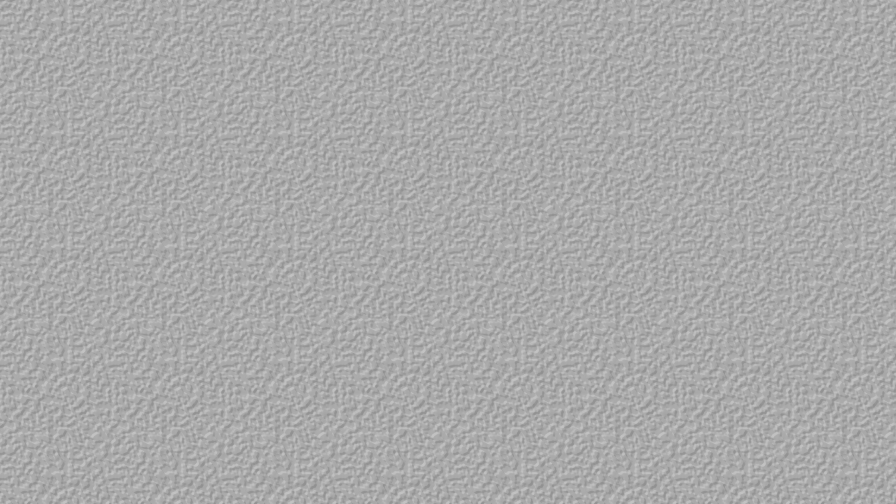
Write a Shadertoy shader that draws this texture.

```glsl
// Fine embossed plaster: a tiling field of small, crisp gradient-noise ridges.
// Two octaves are partly flattened into plateaus, then lit from the upper left
// by taking the height difference across each point.

const float TILE_SIZE = 0.225;       // tile edge, in canvas heights
const float CELLS_PER_TILE = 18.0;   // noise cells along a tile edge
const float EIGHTH_TURN = 0.785398;
const vec3 PLASTER_GREY = vec3(0.665);

// Integer hash of a lattice cell, from 0 to 1
float hash(vec2 cell) {
    uvec2 q = uvec2(cell) * uvec2(1597u, 3812u) + uvec2(71u, 913u);
    uint n = (q.x ^ (q.y << 7)) * 747796u + 28913u;
    n = (n ^ (n >> 15)) * 73856u + q.y * 19349u;
    n = (n ^ (n >> 13)) * 83493u;
    n ^= n >> 16;
    return float(n & 65535u) / 65536.0;
}

// Slope at a lattice corner, in one of eight directions, wrapped to the tile
vec2 cornerSlope(vec2 corner, float period) {
    float angle = floor(hash(mod(corner, period)) * 8.0) * EIGHTH_TURN;
    return vec2(cos(angle), sin(angle));
}

float cornerValue(vec2 cell, vec2 local, vec2 corner, float period) {
    return dot(cornerSlope(cell + corner, period), local - corner);
}

// Periodic gradient noise, roughly -0.7 to 0.7
float gradientNoise(vec2 p, float period) {
    vec2 cell = floor(p);
    vec2 f = p - cell;
    vec2 u = f * f * f * (f * (f * 6.0 - 15.0) + 10.0);
    float low = mix(cornerValue(cell, f, vec2(0.0, 0.0), period),
                    cornerValue(cell, f, vec2(1.0, 0.0), period), u.x);
    float high = mix(cornerValue(cell, f, vec2(0.0, 1.0), period),
                     cornerValue(cell, f, vec2(1.0, 1.0), period), u.x);
    return mix(low, high, u.y);
}

// Plaster height: steep-sided plateaus on gently uneven ground
float plasterHeight(vec2 p, float period, float edgeWidth) {
    float ridges = gradientNoise(p, period);
    float grain = gradientNoise(p * 2.0 + 0.37, period * 2.0);
    float ground = ridges + 0.5 * grain;
    return smoothstep(-edgeWidth, edgeWidth, ground) + 0.4 * ground;
}

// Brightness of slopes that face the light, negative on the far sides
float emboss(vec2 p, vec2 towardLight, float period, float edgeWidth) {
    return plasterHeight(p - towardLight, period, edgeWidth)
         - plasterHeight(p + towardLight, period, edgeWidth);
}

void mainImage(out vec4 fragColor, in vec2 fragCoord) {
    vec2 uv = fragCoord / iResolution.y;
    vec2 p = uv * CELLS_PER_TILE / TILE_SIZE;

    // Thin bright and dark edges
    vec2 towardLight = vec2(-0.15, 0.15);
    float relief = emboss(p, towardLight, CELLS_PER_TILE, 0.22);

    // Slow unevenness of tone across each tile
    float unevenness = gradientNoise(p / 3.0 + 0.5, CELLS_PER_TILE / 3.0);

    vec3 color = PLASTER_GREY + 0.07 * relief + 0.018 * unevenness;
    fragColor = vec4(color, 1.0);
}
```
